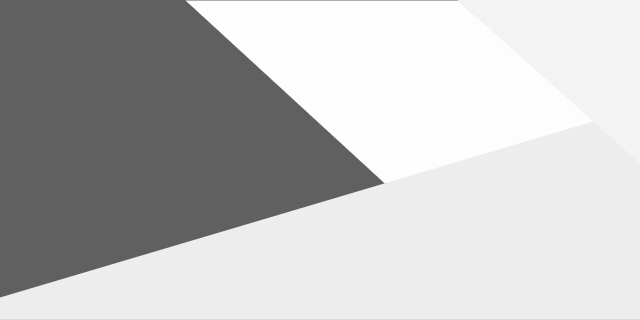
Give the GLSL for this background, as a Shadertoy shader.

```glsl
// Flat slanted panels: a charcoal slab, a white band and two pale grey planes.

#define CHARCOAL vec3(0.376)
#define WHITE_BAND vec3(0.992)
#define FLOOR_GREY vec3(0.929)
#define CORNER_GREY vec3(0.953)
#define TOP_RULE vec3(0.62)
#define BOTTOM_RULE vec3(0.85)
#define SEAM_GREY vec3(0.87)
#define RULE_WIDTH 0.0026

// Signed distance to the line through a and b, positive on its left side
float lineSide(vec2 p, vec2 a, vec2 b) {
    vec2 along = normalize(b - a);
    return dot(p - a, vec2(-along.y, along.x));
}

// Smoothed coverage of the positive side, one pixel wide
float cover(float dist) {
    return clamp(dist * iResolution.y + 0.5, 0.0, 1.0);
}

void mainImage(out vec4 fragColor, in vec2 fragCoord) {
    // Canvas units: x in 0..2, y in 0..1
    vec2 p = fragCoord / iResolution.xy * vec2(2.0, 1.0);

    // Slanted edges
    float aboveFloor = lineSide(p, vec2(0.0, 0.0703), vec2(1.8516, 0.6198));
    float pastSlab = lineSide(p, vec2(0.578, 1.0), vec2(1.2005, 0.4284));
    float pastBand = lineSide(p, vec2(1.4297, 1.0), vec2(2.0, 0.4896));

    // Slab and band, with a thin rule along the top of the band
    vec3 band = mix(WHITE_BAND, TOP_RULE, cover(p.y - 1.0 + RULE_WIDTH));
    vec3 color = mix(CHARCOAL, band, cover(pastSlab));

    // Floor plane, then the corner plane over everything
    color = mix(FLOOR_GREY, color, cover(aboveFloor));
    color = mix(color, CORNER_GREY, cover(pastBand));

    // Faint seam fading down from the top of the corner edge
    float seam = cover(0.5 * RULE_WIDTH - abs(pastBand));
    color = mix(color, SEAM_GREY, 0.6 * seam * smoothstep(0.91, 1.0, p.y));

    // Thin rule along the bottom
    color = mix(color, BOTTOM_RULE, cover(RULE_WIDTH - p.y));

    fragColor = vec4(color, 1.0);
}
```
